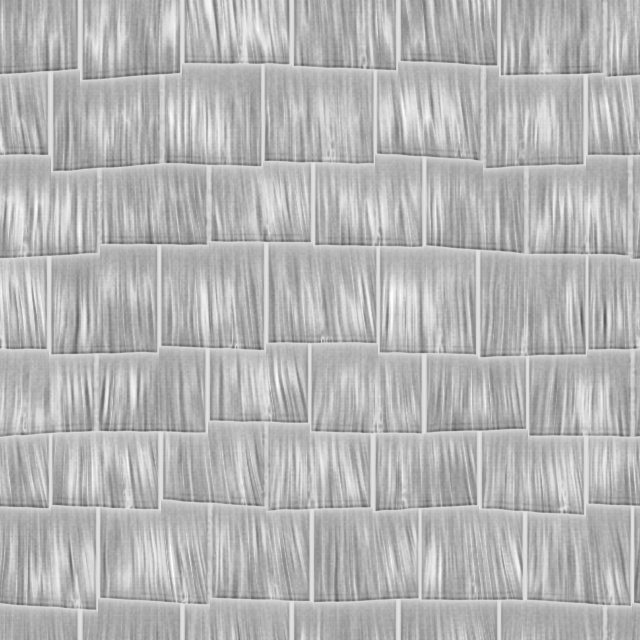
Reproduce this texture map procedurally as a WebGL 2 fragment shader.

```glsl
#version 300 es
precision highp float;
// Grey fibrous shingles in seven uneven overlapping rows of six, with pale seams and frayed hems.
uniform vec2 u_resolution;
out vec4 fragColor;

const float COLUMNS = 6.0;
const int ROWS = 7;
// Mean hem depth of each row from the top, and its sideways shift in columns.
const float HEM[7] = float[7](0.109, 0.254, 0.388, 0.547, 0.669, 0.797, 0.947);
const float SHIFT[7] = float[7](0.66, 0.45, 0.88, 0.45, 0.88, 0.45, 0.88);
const vec3 SHADE = vec3(0.53);
const vec3 BASE = vec3(0.655);
const vec3 PALE = vec3(0.89);

float hash(vec2 p) {
  return fract(sin(dot(p, vec2(127.1, 311.7))) * 43758.5453);
}

float noise(vec2 p) {
  vec2 i = floor(p), f = fract(p);
  f = f * f * (3.0 - 2.0 * f);
  return mix(mix(hash(i), hash(i + vec2(1, 0)), f.x),
             mix(hash(i + vec2(0, 1)), hash(i + vec2(1, 1)), f.x), f.y);
}

float ridge(vec2 p) {
  return 1.0 - abs(2.0 * noise(p) - 1.0);
}

// Soft line of the given half width around zero.
float softLine(float d, float halfWidth) {
  return exp(-d * d / (halfWidth * halfWidth));
}

// Random value per shingle, wrapped so the pattern repeats.
float shingleHash(float column, int row, float seed) {
  return hash(vec2(mod(column, COLUMNS) + seed * 7.3, float(row) + seed * 3.1));
}

float seamOffset(float column, int row) {
  return 0.10 * shingleHash(column, row, 1.0);
}

// Vertical strands: dense thin threads, embossed with a pale and a dark side.
float strands(vec2 p, float lean) {
  float x = p.x + lean * p.y + 0.0022 * noise(p * vec2(25.0, 22.0));
  vec2 q = vec2(x * 165.0, p.y * 10.0);
  float relief = noise(q + vec2(0.45, 0.0)) - noise(q);
  float thin = pow(ridge(vec2(x * 125.0, p.y * 8.0 + 30.0)), 4.0);
  float fine = noise(vec2(x * 310.0, p.y * 24.0)) - 0.5;
  return 0.24 * relief + 0.13 * (thin - 0.25) + 0.17 * fine;
}

// Surface of one shingle: across runs along it, rise is the height above its hem.
vec3 shingleSurface(vec2 p, float across, float rise, float height, vec3 rnd) {
  float s = rise / height;
  float body = 1.0 - smoothstep(0.50, 1.02, s);
  float patches = noise(p * vec2(22.0, 13.0) + rnd.xy * 9.0);
  float lit = body * smoothstep(0.02, 0.30, s) * smoothstep(0.2, 0.9, patches);
  float tone = (rnd.z - 0.5) * 0.04 + lit * 0.12 + body * 0.012;
  float lean = mix(-0.12, 0.03, rnd.x) + 0.05 * (across - 0.5) * s;
  tone += strands(p, lean) * (0.25 + 0.75 * body) * (0.9 + 0.9 * lit);
  // Fine grain and a faint cross weave
  tone += 0.008 * sin(p.y * 1250.0) * noise(p * vec2(60.0, 30.0));
  tone += 0.06 * (noise(p * vec2(330.0, 260.0)) - 0.5);
  // Frayed bunch rising from the hem
  float spread = 0.03 + 0.04 * exp(-rise * 60.0);
  float bunch = softLine(across - mix(0.2, 0.85, rnd.y) - rise * (rnd.x - 0.5), spread);
  bunch *= exp(-rise * 24.0) * step(0.3, rnd.z);
  tone += bunch * (0.40 * ridge(p * vec2(230.0, 75.0)) - 0.12);
  // Dark hem and its faint stitch line
  tone -= 0.14 * softLine(rise - 0.002, 0.0024);
  tone -= 0.07 * softLine(rise - 0.011, 0.0020) * noise(p * vec2(90.0, 8.0));
  tone -= 0.03 * exp(-rise * 60.0);
  // Ease the brightest threads below white
  tone -= 0.5 * max(tone - 0.18, 0.0);
  return BASE + tone;
}

// Pale seam with dark sides and, on some seams, a lumpy fringe.
vec3 addSeam(vec3 color, vec2 p, float d, float rnd, float aa) {
  float width = mix(0.0022, 0.0040, fract(rnd * 5.0));
  float edge = abs(d);
  float frayed = step(0.86, rnd);
  float lump = 0.003 + 0.007 * noise(vec2(rnd * 40.0, p.y * 75.0));
  float fringe = frayed * (1.0 - smoothstep(lump - 0.002, lump + 0.001, edge));
  color = mix(color, vec3(0.58 + 0.26 * ridge(p * vec2(190.0, 110.0))), fringe * 0.8);
  color = mix(color, SHADE, 0.5 * softLine(edge - width - 0.0020, 0.0019));
  float core = 1.0 - smoothstep(width - aa, width + aa, edge);
  return mix(color, PALE - 0.06 * edge / width, core * (1.0 - 0.45 * frayed));
}

void main() {
  vec2 uv = gl_FragCoord.xy / u_resolution;
  vec2 p = vec2(uv.x, 1.0 - uv.y);
  float aa = 0.8 / min(u_resolution.x, u_resolution.y);
  vec3 color = BASE;

  // Paint rows from the lowest upwards so that each overlaps the next.
  for (int i = ROWS; i >= 0; i--) {
    int row = i % ROWS;
    float hemBase = HEM[row] + float(i / ROWS);
    float height = row == 0 ? HEM[0] + 1.0 - HEM[ROWS - 1] : HEM[row] - HEM[row - 1];
    float q = p.x * COLUMNS - SHIFT[row];
    float column = floor(q);
    if (q < column + seamOffset(column, row)) column -= 1.0;
    float left = column + seamOffset(column, row);
    float right = column + 1.0 + seamOffset(column + 1.0, row);
    float across = (q - left) / (right - left);
    vec3 rnd = vec3(shingleHash(column, row, 2.0), shingleHash(column, row, 3.0),
                    shingleHash(column, row, 4.0));

    float hem = hemBase + (rnd.x - 0.5) * 0.026 + (rnd.y - 0.5) * (across - 0.5) * 0.028;
    hem += 0.0016 * (noise(vec2(p.x * 45.0, float(row) * 5.0)) - 0.5);
    float rise = hem - p.y;

    // Glow cast below the hem
    float below = max(-rise, 0.0);
    color = mix(color, PALE, 0.62 * exp(-below * 190.0) + 0.30 * exp(-below * 70.0));
    if (rise < -aa || rise > height + 0.06) continue;

    vec3 surface = shingleSurface(p, across, rise, height, rnd);
    bool nearLeft = across < 0.5;
    float d = (nearLeft ? q - left : right - q) / COLUMNS;
    float seamRnd = shingleHash(nearLeft ? column : column + 1.0, row, 5.0);
    surface = addSeam(surface, p, d, seamRnd, aa);
    color = mix(color, surface, smoothstep(-aa, aa, rise));
  }
  fragColor = vec4(clamp(color, 0.0, 1.0), 1.0);
}
```
